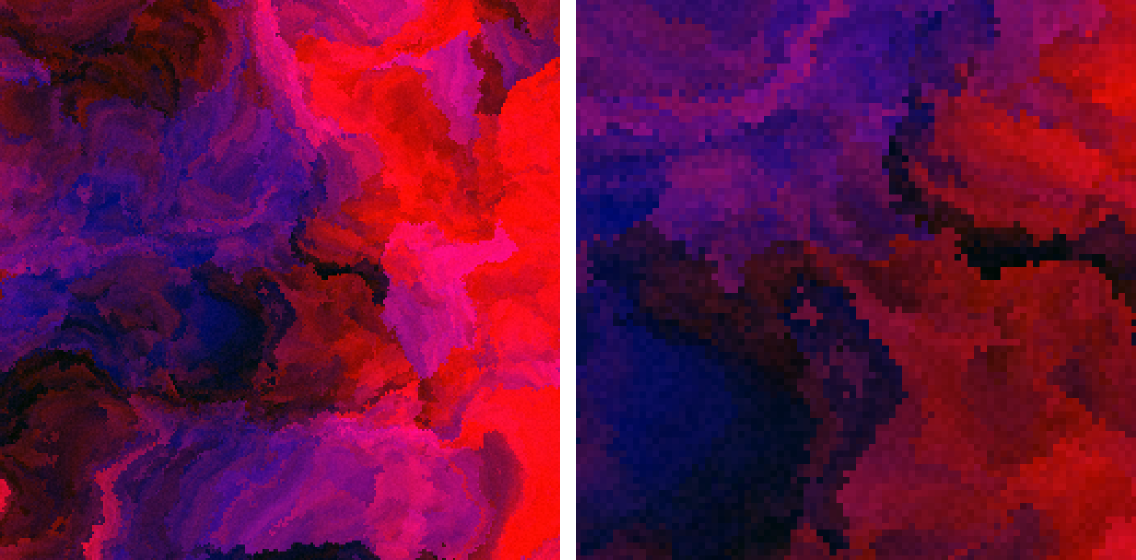
Left, the full canvas; right, a detail of the centre.
Write a Shadertoy shader that draws this background.

```glsl
// Abstract painted background: swirling, ragged strokes of red, magenta, violet and near-black.

const float TAU = 6.2832;
const float GRAINS = 256.0;   // paint grains across the canvas height
const int SAMPLES = 2;        // antialiasing samples per axis

float hash(vec2 p) {
    vec3 q = fract(p.xyx * 0.1031);
    q += dot(q, q.yzx + 33.33);
    return fract((q.x + q.y) * q.z);
}

vec2 hash2(vec2 p) {
    return vec2(hash(p), hash(p + vec2(57.0, 113.0)));
}

mat2 rotation(float angle) {
    float c = cos(angle), s = sin(angle);
    return mat2(c, s, -s, c);
}

float noise(vec2 p) {
    vec2 cell = floor(p), f = fract(p);
    f = f * f * (3.0 - 2.0 * f);
    float low = mix(hash(cell), hash(cell + vec2(1, 0)), f.x);
    float high = mix(hash(cell + vec2(0, 1)), hash(cell + vec2(1, 1)), f.x);
    return mix(low, high, f.y);
}

// Layered noise; a higher gain gives a rougher result
float fbm(vec2 p, float gain) {
    float sum = 0.0, total = 0.0, weight = 1.0;
    for (int i = 0; i < 5; i++) {
        sum += weight * noise(p);
        total += weight;
        p = rotation(0.6) * p * 2.03 + 19.7;
        weight *= gain;
    }
    return sum / total;
}

// Drifts a point along a noise-driven flow, which curls and stretches the paint
vec2 swirl(vec2 p, float stride) {
    for (int i = 0; i < 4; i++) {
        float angle = 9.0 * noise(p * 2.9 + 17.0 * float(i) + 40.0);
        p += stride * vec2(cos(angle), sin(angle));
    }
    return p;
}

// Random vector, -0.5 to 0.5, of the nearest scattered site
vec2 facet(vec2 p, float scale, float seed) {
    p = p * scale + seed;
    vec2 base = floor(p), nearest = base;
    float best = 9.0;
    for (int y = -1; y <= 1; y++)
    for (int x = -1; x <= 1; x++) {
        vec2 cell = base + vec2(x, y);
        vec2 d = cell + hash2(cell) - p;
        if (dot(d, d) < best) {
            best = dot(d, d);
            nearest = cell;
        }
    }
    return hash2(nearest + 211.0) - 0.5;
}

// Broad wave broken up by cloudy variation and fine bristle streaks
float tone(vec2 p, vec2 wave, float phase, float cloud, float streak) {
    float broad = 0.41 * sin(TAU * dot(p, wave) + phase);
    return 0.5 + broad + 0.65 * (cloud - 0.5) + 0.6 * (streak - 0.5);
}

vec3 paint(vec2 uv) {
    // Jittered grains roughen every boundary
    vec2 grain = floor(uv * GRAINS);
    vec2 p = (grain + 1.3 * hash2(grain + 31.0)) / GRAINS;

    // Torn strokes shift and turn the flowing paint
    vec2 tear = vec2(fbm(p * 14.0 + 70.0, 0.6), fbm(p * 14.0 + 130.0, 0.6)) - 0.5;
    vec2 flow = swirl(p, 0.035) + 0.03 * tear;
    vec2 torn = swirl(p + 0.1 * tear, 0.034);
    vec2 large = facet(torn, 4.2, 50.0);
    vec2 small = facet(torn, 9.0, 90.0);
    vec2 dab = facet(torn + 0.02 * tear, 21.0, 160.0);
    vec2 place = flow + 0.36 * large + 0.17 * small + 0.08 * dab;

    // Bristle marks follow the direction of each stroke
    vec2 bristle = rotation(TAU * large.x + 2.0 * small.y) * flow * vec2(10.0, 34.0) + 3.0 * dab;
    float warmStreak = fbm(bristle + 60.0, 0.68);
    float coolStreak = fbm(bristle + 140.0, 0.68);

    float red = tone(place, vec2(0.75, 0.35), 2.55, fbm(place * 5.0 + 25.0, 0.5), warmStreak) + 0.08;
    float blue = tone(place, vec2(-0.8, 1.1), 3.9, fbm(place * 5.5 + 85.0, 0.5), coolStreak);
    vec2 channels = clamp(vec2(red, blue), 0.0, 1.0);
    float speckle = 0.06 * (hash(grain + 400.0) - 0.5);
    return vec3(0.02 + 0.97 * channels.x, 0.03 + 0.04 * warmStreak, 0.02 + 0.51 * channels.y)
        + speckle * vec3(1.0, 0.3, 0.7);
}

void mainImage(out vec4 fragColor, in vec2 fragCoord) {
    vec3 sum = vec3(0.0);
    for (int y = 0; y < SAMPLES; y++)
    for (int x = 0; x < SAMPLES; x++) {
        vec2 offset = (vec2(x, y) + 0.5) / float(SAMPLES) - 0.5;
        sum += paint((fragCoord + offset) / iResolution.y);
    }
    fragColor = vec4(clamp(sum / float(SAMPLES * SAMPLES), 0.0, 1.0), 1.0);
}
```
